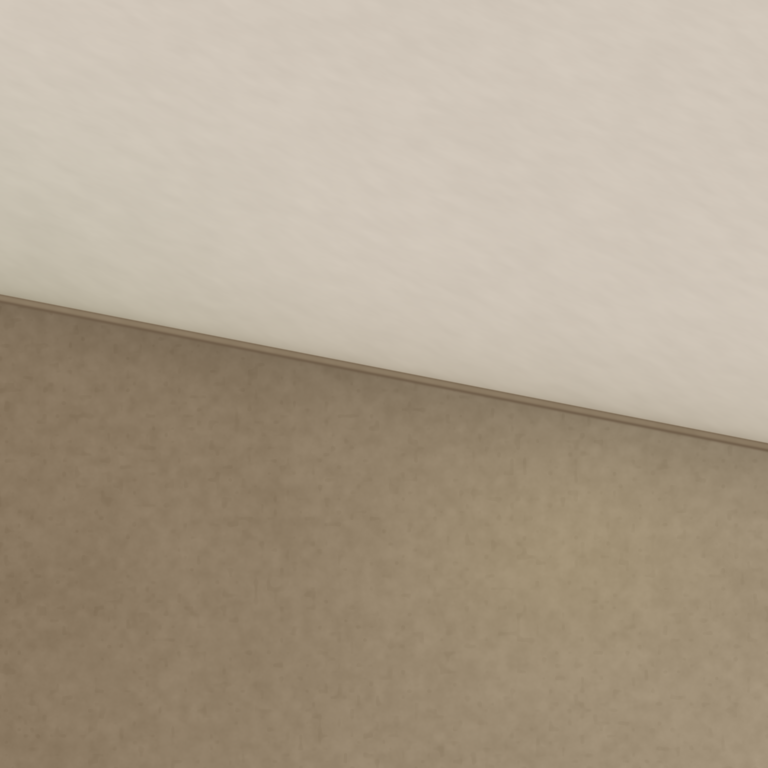
This texture is drawn by a Shadertoy shader. Its source:

```glsl
// Pale brushed panel with a thin sloping lip above a mottled brown wall.
#define EDGE_LEFT 0.617
#define EDGE_SLOPE -0.194
#define LIP_WIDTH 0.0095
#define FIBRE_TILT -0.42
#define FIBRE_AMOUNT 0.032
#define MOTTLE_AMOUNT 0.055
#define PANEL_COLOR vec3(0.818, 0.778, 0.727)
#define PANEL_SHADE vec3(0.715, 0.675, 0.600)
#define WALL_LEFT vec3(0.535, 0.465, 0.375)
#define WALL_RIGHT vec3(0.625, 0.562, 0.468)
#define LIP_COLOR vec3(0.540, 0.475, 0.385)
#define CREASE_COLOR vec3(0.415, 0.345, 0.270)

float hash(vec2 p) {
    vec3 q = fract(p.xyx * 0.1031);
    q += dot(q, q.yzx + 33.33);
    return fract((q.x + q.y) * q.z);
}

float noise(vec2 p) {
    vec2 cell = floor(p), f = fract(p);
    f = f * f * (3.0 - 2.0 * f);
    float low = mix(hash(cell), hash(cell + vec2(1, 0)), f.x);
    float high = mix(hash(cell + vec2(0, 1)), hash(cell + vec2(1, 1)), f.x);
    return mix(low, high, f.y);
}

// Layered noise centred on zero.
float fbm(vec2 p) {
    float sum = 0.0, weight = 0.5;
    for (int i = 0; i < 4; i++) {
        sum += weight * (noise(p) - 0.5);
        p = mat2(1.6, 1.2, -1.2, 1.6) * p + 17.3;
        weight *= 0.5;
    }
    return sum;
}

vec2 rotate(vec2 p, float angle) {
    float c = cos(angle), s = sin(angle);
    return vec2(c * p.x + s * p.y, c * p.y - s * p.x);
}

// Light surface, shaded where it curves down towards the lip.
vec3 panel(vec2 uv, float height) {
    vec3 color = mix(PANEL_COLOR, PANEL_SHADE, 0.72 * exp(-height / 0.075));
    color -= 0.28 * exp(-height / 0.007) * vec3(0.20, 0.21, 0.22);
    color -= vec3(0.022, 0.012, 0.020) * (1.0 - smoothstep(0.0, 0.55, uv.x))
           * (1.0 - smoothstep(0.1, 0.4, height));
    vec2 along = rotate(uv, FIBRE_TILT);
    float fibres = fbm(along * vec2(30.0, 95.0) + 40.0);
    float clouds = fbm(uv * 5.0 + 9.0);
    return color + FIBRE_AMOUNT * fibres + 0.018 * clouds;
}

// Dark surface, brightening to the lower right, with contact shade on top.
vec3 wall(vec2 uv, float depth) {
    float light = smoothstep(-0.05, 1.05, uv.x + 0.25 * (0.3 - uv.y));
    vec3 color = mix(WALL_LEFT, WALL_RIGHT, light);
    vec2 warm = (uv - vec2(0.74, 0.28)) / vec2(0.20, 0.14);
    color += vec3(0.020, 0.020, 0.006) * exp(-dot(warm, warm));
    color *= 1.0 - 0.12 * exp(-depth / 0.055);
    float grain = fbm(uv * 75.0 + 11.0);
    float patches = fbm(uv * 9.0 + 3.0);
    float specks = smoothstep(0.72, 0.95, noise(uv * 120.0 + 60.0));
    color += MOTTLE_AMOUNT * grain + 0.035 * patches;
    return color - 0.018 * specks;
}

void mainImage(out vec4 fragColor, in vec2 fragCoord) {
    vec2 uv = fragCoord / iResolution.xy;
    float height = (uv.y - EDGE_LEFT - EDGE_SLOPE * uv.x)
                 / length(vec2(1.0, EDGE_SLOPE));
    float soft = max(0.0013, 1.0 / iResolution.y);
    float depth = max(-height - LIP_WIDTH, 0.0);

    // Wall first, then the crease, the lip and the panel over it.
    vec3 color = wall(uv, depth);
    float crease = exp(-pow((height + LIP_WIDTH) / 0.0022, 2.0));
    float lip = smoothstep(-soft, soft, height + LIP_WIDTH);
    color = mix(color, LIP_COLOR + 0.03 * fbm(uv * 60.0), lip);
    color = mix(color, CREASE_COLOR, 0.75 * crease);
    float rim = exp(-pow((height + 0.001) / 0.0015, 2.0));
    color = mix(color, CREASE_COLOR, 0.35 * rim);
    color = mix(color, panel(uv, max(height, 0.0)), smoothstep(-soft, soft, height));

    fragColor = vec4(clamp(color, 0.0, 1.0), 1.0);
}
```
